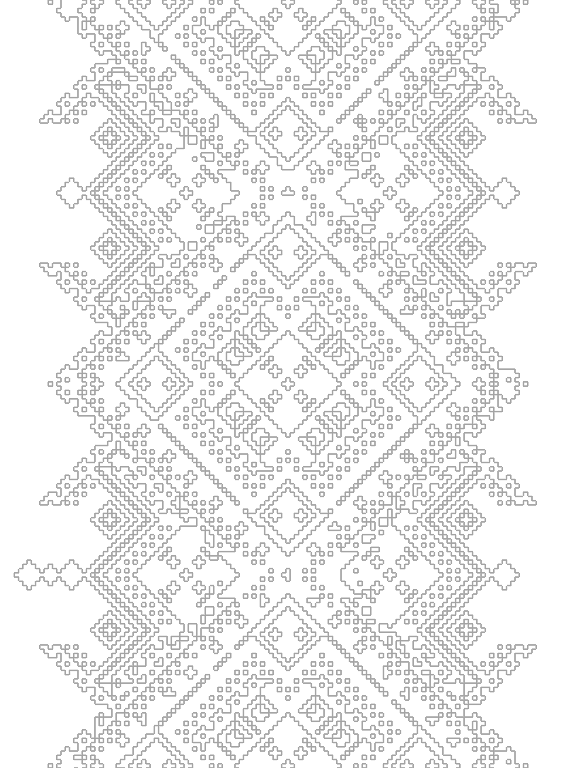
Give the GLSL for this pattern, as a Shadertoy shader.

```glsl
float diamond(vec2 c) { return abs(c.x) + abs(c.y); }

bool within(float v, float low, float high) { return v >= low && v <= high; }

// Offset from the nearest of the points spaced along x + y = level
vec2 bead(vec2 c, float level, float pitch) {
    float along = 0.5 * (c.x - c.y + level);
    float x = floor(floor(along / pitch + 0.5) * pitch + 0.5);
    return c - vec2(x, level - x);
}

// Diagonal band with a lobed edge and pierced lobes
bool scallop(vec2 c, float level) {
    float r = diamond(bead(c, level, 4.0));
    return r > 0.0 && (r <= 2.0 || within(c.x + c.y, level - 2.0, level - 1.0));
}

// Four petals around a small cross, with a pierced knot in each corner
bool flower(vec2 c) {
    c = abs(c);
    float petal = min(diamond(c - vec2(7, 0)), diamond(c - vec2(0, 7)));
    vec2 knot = abs(c - 5.0);
    float k = max(knot.x, knot.y);
    bool body = (petal <= 5.0 || c.x + c.y <= 4.0) && c.x + c.y > 1.0;
    return body != (k == 1.0);
}

// Square spiral turned by 45 degrees
bool hook(vec2 c) {
    float r = diamond(c);
    float turn = r > 0.0 ? atan(c.y, c.x) / 6.2832 : 0.0;
    return r <= 5.0 && mod(r + 4.0 * turn, 4.0) < 2.0;
}

// Large diamond, its lozenges and its rough border
bool medallion(vec2 q, bool dots) {
    float ring = q.x + q.y;
    vec2 c = q.x > q.y ? q - vec2(31, 0) : q - vec2(0, 31);
    float lozenge = diamond(c);
    if (lozenge <= 8.0)
        return lozenge >= 7.0 || diamond(vec2(abs(c.x) - 3.0, c.y)) <= 1.0;
    if (ring >= 39.0) return ring == 40.0;
    if (lozenge <= 12.0) return false;
    if (lozenge <= 15.0 || ring >= 31.0) return dots && ring <= 35.0;
    return flower(q) || hook(q - vec2(7, 13)) || hook(q - vec2(13, 7))
        || scallop(q, 27.0);
}

// Side field: flower, zigzag lines and hooked ends
bool sidePanel(vec2 q, bool dots) {
    float level = q.x + q.y;
    float v = 45.0 - q.y;
    vec2 side = vec2(q.x, v);
    float eye = diamond(side - vec2(42, 13));
    float zigzag = abs(v - 13.0) + 42.0 - q.x;
    bool on = level <= 51.0 ? dots && level >= 48.0
                            : v > 5.0 && scallop(q, 54.0);
    on = on || (within(v, 15.0, 28.0) && scallop(q, 58.0));
    on = on || flower(vec2(q.x - 24.0, v));
    on = on || eye <= 1.0 || within(eye, 3.0, 4.0);
    if (v < 26.0 && level > 56.0)
        on = on || within(zigzag, 7.0, 8.0) || within(zigzag, 10.0, 11.0);
    on = on || (dots && v < 13.0 && within(zigzag, 14.0, 17.0));
    if (within(v, 17.0, 30.0))
        on = on || scallop(side, 73.0) || (dots && within(q.x + v, 66.0, 69.0));
    return on || diamond(side - vec2(51, 0)) <= 3.0
              || diamond(q - vec2(51, 0)) <= 3.0;
}

bool stitch(vec2 c) {
    vec2 q = vec2(abs(c.x), abs(mod(c.y + 45.0, 90.0) - 45.0));
    bool dots = mod(q.x, 2.0) == 0.0 && mod(q.y, 2.0) == 0.0;
    float level = q.x + q.y;
    bool on = level < 42.0 ? medallion(q, dots)
            : level < 48.0 ? diamond(bead(q, 45.0, 5.625)) <= 1.0
            : sidePanel(q, dots);

    // Uneven stitches along the crossing arms
    float wear = sin(c.x * 1.7 + 2.0 * sin(c.y * 2.3)) + sin(c.y * 1.9 - c.x * 0.6);
    if (within(level, 40.0, 60.0) && on) on = wear < 1.6;

    // Loose ends on the left edge
    on = on || diamond(c - vec2(-61, -45)) <= 3.0 || diamond(c - vec2(-56, -45)) <= 2.0;
    return on || (c.y < 30.0 && c.x < 0.0 && q == vec2(55, 26));
}

void mainImage(out vec4 fragColor, in vec2 fragCoord) {
    vec2 p = (fragCoord - 0.5 * iResolution.xy) / iResolution.y * 181.0;
    vec2 cell = floor(p + 0.5);
    vec2 local = p - cell;
    bool here = stitch(cell);

    // Distance to the nearest side where the stitches change
    float edge = 1.0;
    for (int i = 0; i < 4; i++) {
        float way = i < 2 ? 1.0 : -1.0;
        vec2 dir = i % 2 == 0 ? vec2(way, 0) : vec2(0, way);
        if (stitch(cell + dir) != here) edge = min(edge, 0.5 - dot(local, dir));
    }
    float pixel = 181.0 / iResolution.y;
    float ink = 1.0 - smoothstep(0.18 - 0.5 * pixel, 0.18 + 0.5 * pixel, edge);
    fragColor = vec4(vec3(1.0 - 0.36 * ink), 1.0);
}
```
